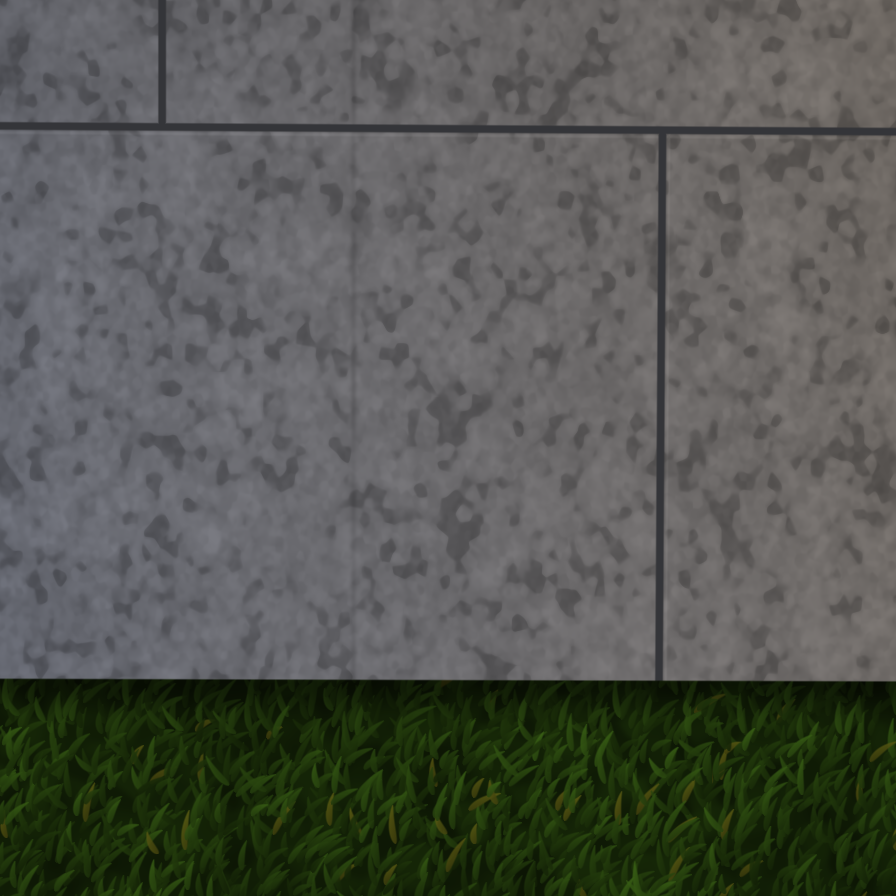
A WebGL 1 fragment shader for this texture:

```glsl
precision highp float;
// Grey stone paving with dark joints above a strip of green turf.
// Stone grain is smooth cellular noise at several scales; the turf is
// built from layers of jittered, tapered blades on a repeating grid.
uniform vec2 u_resolution;

#define STONE_COLOR vec3(0.418, 0.412, 0.420)
#define JOINT_COLOR vec3(0.205, 0.208, 0.222)
#define TURF_SHADE vec3(0.065, 0.115, 0.022)
#define BLADE_DARK vec3(0.095, 0.165, 0.030)
#define BLADE_LIGHT vec3(0.205, 0.345, 0.075)
#define BLADE_DRY vec3(0.370, 0.340, 0.070)
#define JOINT_HALF 0.0043
#define SEAM_X 0.3945
#define GRAIN 0.17
#define BLADE_CELL 0.034
#define BLADE_HALF 0.0040

float hash(vec2 p) {
  return fract(sin(dot(p, vec2(127.1, 311.7))) * 43758.5);
}

vec2 hash2(vec2 p) {
  return vec2(hash(p), hash(p + vec2(41.3, 17.9)));
}

// Smooth cellular noise: random cell values blended by distance.
float mottle(vec2 p) {
  vec2 cell = floor(p);
  float total = 0.0;
  float weights = 0.0;
  for (int j = -1; j <= 1; j++) {
    for (int i = -1; i <= 1; i++) {
      vec2 id = cell + vec2(float(i), float(j));
      vec2 d = id + hash2(id) - p;
      float w = exp(-4.5 * dot(d, d));
      total += w * hash(id + 73.7);
      weights += w;
    }
  }
  return total / weights - 0.5;
}

// Coverage of a line from its signed offset and half width.
float line(float offset, float halfWidth, float blur) {
  return 1.0 - smoothstep(halfWidth - blur, halfWidth + blur, abs(offset));
}

vec3 stone(vec2 uv, float courseY, float blur) {
  float broad = mottle(uv * 8.0 + 3.0);
  float patches = mottle(uv * 24.0 + 11.0);
  float grain = mottle(uv * vec2(82.0, 70.0));
  float fine = mottle(uv * vec2(150.0, 125.0) + 5.0);
  float tone = 1.0 + GRAIN * (0.38 * broad + 0.65 * patches + 0.9 * grain + 0.6 * fine);
  tone -= 0.13 * smoothstep(0.14, 0.38, -grain - 0.5 * patches);

  // Cool on the left, warm on the upper right.
  float warmth = uv.x - 0.5 + 0.25 * (uv.y - 0.6);
  vec3 color = STONE_COLOR * tone;
  color *= 1.0 + warmth * vec3(0.07, 0.0, -0.12);
  color *= 1.0 - 0.06 * smoothstep(0.7, 1.0, uv.y) * (1.0 - uv.x);

  // Faint seam between neighbouring stretches of stone.
  float seamOffset = (uv.x - SEAM_X) / 0.0035;
  float seam = exp(-seamOffset * seamOffset);
  color *= 1.0 - seam * (0.09 + 0.10 * mottle(vec2(2.0, uv.y * 22.0)));

  // Joints: one long course and two uprights.
  float above = smoothstep(-blur, blur, uv.y - courseY);
  float rightX = mix(0.7355, 0.7395, (uv.y - 0.24) / 0.615);
  float course = line(uv.y - courseY, JOINT_HALF, blur);
  float upright = above * line(uv.x - 0.181, JOINT_HALF, blur);
  upright = max(upright, (1.0 - above) * line(uv.x - rightX, JOINT_HALF, blur));
  float lip = line(uv.y - courseY + 0.0075, 0.0015, blur);
  lip = max(lip, (1.0 - above) * line(uv.x - rightX - 0.0075, 0.0012, blur));
  color += 0.035 * lip;
  return mix(color, JOINT_COLOR, max(course, upright));
}

vec3 turf(vec2 uv, float edgeY, float blur) {
  vec3 color = TURF_SHADE * (1.0 + 0.6 * mottle(uv * 40.0));
  for (int layer = 0; layer < 6; layer++) {
    float height = float(layer) / 5.0;
    vec2 p = uv / BLADE_CELL + height * vec2(17.35, 31.65);
    for (int j = -1; j <= 1; j++) {
      for (int i = -1; i <= 1; i++) {
        vec2 id = floor(p) + vec2(float(i), float(j));
        vec2 seed = id + float(layer) * 57.0;
        vec2 q = (p - id - hash2(seed)) * BLADE_CELL;
        float lean = mix(0.45, 1.75, hash(seed + 9.1));
        lean += step(0.82, hash(seed + 4.7)) * 0.8;
        vec2 dir = vec2(cos(lean), sin(lean));
        float reach = mix(0.011, 0.023, hash(seed + 2.3));
        float along = dot(q, dir) / reach;
        float across = dot(q, vec2(-dir.y, dir.x)) + 0.0025 * along * along;
        float width = BLADE_HALF * (0.85 - 0.4 * along) * sqrt(max(1.0 - along * along, 0.0));
        float cover = smoothstep(-blur, blur, width - abs(across)) * step(abs(along), 1.0);
        float light = hash(seed + 6.5) * (0.35 + 0.65 * height);
        vec3 blade = mix(BLADE_DARK, BLADE_LIGHT, light);
        float dry = step(0.978 - 0.035 * uv.x, hash(seed + 8.8));
        blade = mix(blade, BLADE_DRY, dry * 0.75);
        blade *= 0.92 + 0.15 * along + 18.0 * across;
        color = mix(color, blade, cover * 0.88);
      }
    }
  }
  // Shade under the paving edge.
  color *= mix(0.50, 1.0, smoothstep(0.0, 0.055, edgeY - uv.y));
  return color * (0.98 + 0.35 * mottle(uv * 9.0 + 2.0));
}

void main() {
  vec2 uv = gl_FragCoord.xy / u_resolution;
  float blur = max(0.0013, 0.75 / u_resolution.y);
  float courseY = 0.8595 - 0.0065 * uv.x;
  float edgeY = 0.2425 - 0.0030 * uv.x;
  float paving = smoothstep(-blur, blur, uv.y - edgeY);
  vec3 color = mix(turf(uv, edgeY, blur), stone(uv, courseY, blur), paving);
  gl_FragColor = vec4(color, 1.0);
}
```
